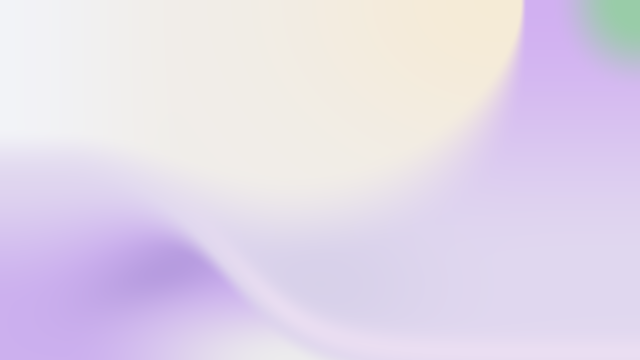
Give the GLSL for this background, as a Shadertoy shader.

```glsl
// A soft abstract gradient: a cream field over lavender, a lilac fold at lower
// left with a pale rim, and a green glow in the upper right corner.
// Built from an elliptical edge, a tanh ridge line and Gaussian glows.

// Colours
const vec3 COOL_WHITE  = vec3(0.948, 0.952, 0.968);
const vec3 NEUTRAL     = vec3(0.942, 0.931, 0.918);
const vec3 CREAM       = vec3(0.962, 0.920, 0.840);
const vec3 LAVENDER    = vec3(0.880, 0.845, 0.938);
const vec3 DUSK        = vec3(0.845, 0.818, 0.915);
const vec3 LILAC       = vec3(0.820, 0.690, 0.945);
const vec3 GREEN       = vec3(0.600, 0.800, 0.660);
const vec3 FOLD_LILAC  = vec3(0.800, 0.690, 0.935);
const vec3 FOLD_SHADOW = vec3(0.715, 0.610, 0.875);
const vec3 FOLD_PALE   = vec3(0.925, 0.922, 0.928);
const vec3 RIM         = vec3(0.925, 0.875, 0.950);

// Layout, in fractions of the canvas
const vec2 FIELD_CENTER = vec2(0.45, 1.0);
const vec2 FIELD_RADII  = vec2(0.368, 0.60);
const float FIELD_LIFT  = 0.18;
const vec2 WARM_CENTER  = vec2(0.78, 1.0);
const vec2 WARM_SIZE    = vec2(0.32, 0.45);
const vec2 DUSK_CENTER  = vec2(0.50, 0.21);
const vec2 DUSK_SIZE    = vec2(0.18, 0.20);
const vec2 GREEN_RADII  = vec2(0.14, 0.26);
const vec2 RIDGE_CENTER = vec2(0.352, 0.27);
const vec2 RIDGE_SIZE   = vec2(0.14, 0.285);
const vec2 SHADOW_CENTER = vec2(0.265, 0.255);
const vec2 SHADOW_SIZE   = vec2(0.13, 0.10);
const float SHADOW_TILT  = 0.6;
const float RIM_OFFSET   = 0.035;
const float RIM_WIDTH    = 0.045;

float glow(vec2 p, vec2 center, vec2 size) {
    vec2 q = (p - center) / size;
    return exp(-dot(q, q));
}

// Falls from 1 to 0 as v goes from a to b
float fall(float a, float b, float v) {
    return 1.0 - smoothstep(a, b, v);
}

// Lavender ground with lilac and green to the right
vec3 ground(vec2 p) {
    vec3 c = mix(LAVENDER, DUSK, glow(p, DUSK_CENTER, DUSK_SIZE));
    float lilac = smoothstep(0.25, 1.0, p.y) * smoothstep(0.50, 0.82, p.x);
    c = mix(c, LILAC, lilac);
    float corner = length((1.0 - p) / GREEN_RADII);
    return mix(c, GREEN, fall(0.25, 1.0, corner));
}

// Cool white to warm cream
vec3 fieldColor(vec2 p) {
    vec3 c = mix(COOL_WHITE, NEUTRAL, smoothstep(0.0, 0.3, p.x));
    return mix(c, CREAM, glow(p, WARM_CENTER, WARM_SIZE));
}

// Coverage of the field: crisp at the top, diffuse at the bottom
float fieldMask(vec2 p) {
    float lift = FIELD_LIFT * fall(0.10, FIELD_CENTER.x, p.x);
    vec2 q = vec2(max(p.x - FIELD_CENTER.x, 0.0), FIELD_CENTER.y - p.y);
    float r = length(q / (FIELD_RADII - vec2(0.0, lift)));
    float soft = mix(0.014, 0.22, smoothstep(0.0, 0.6, q.y));
    return fall(1.0 - soft, 1.0 + soft, r);
}

// Height of the fold's upper edge
float ridge(float x) {
    return RIDGE_CENTER.y - RIDGE_SIZE.y * tanh((x - RIDGE_CENTER.x) / RIDGE_SIZE.x);
}

vec3 foldColor(vec2 p) {
    vec2 tilted = vec2(p.x, p.y - SHADOW_TILT * (p.x - SHADOW_CENTER.x));
    float shadow = glow(tilted, SHADOW_CENTER, SHADOW_SIZE);
    vec3 c = mix(FOLD_LILAC, FOLD_SHADOW, shadow);
    float pale = smoothstep(0.10, 0.45, p.x) * fall(0.0, 0.24, p.y);
    return mix(c, FOLD_PALE, pale);
}

void mainImage(out vec4 fragColor, in vec2 fragCoord) {
    vec2 p = fragCoord / iResolution.xy;
    vec3 color = mix(ground(p), fieldColor(p), fieldMask(p));

    // Pale rim just outside the ridge
    float depth = ridge(p.x) - p.y;
    float rimLine = (depth + RIM_OFFSET) / RIM_WIDTH;
    float rim = exp(-rimLine * rimLine) * smoothstep(0.24, 0.46, p.x);
    color = mix(color, RIM, 0.85 * rim);

    // Fold, diffuse at the left and crisper to the right
    float soft = mix(0.40, 0.07, smoothstep(0.0, 0.36, p.x));
    color = mix(color, foldColor(p), smoothstep(0.0, soft, depth));

    fragColor = vec4(color, 1.0);
}
```
